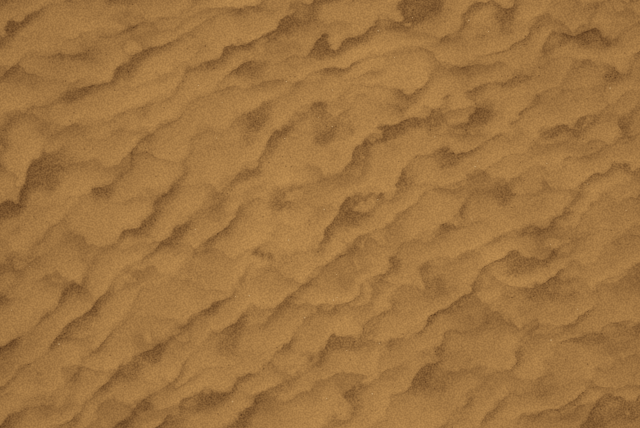
Write a Shadertoy shader that draws this texture.

```glsl
const vec3 SHADED_SAND = vec3(0.48, 0.335, 0.182);
const vec3 LIT_SAND = vec3(0.69, 0.512, 0.293);
const vec3 PALE_GRAIN = vec3(0.82, 0.69, 0.50);

vec2 hash2(vec2 cell) {
    vec3 q = fract(cell.xyx * vec3(0.1031, 0.1030, 0.0973));
    q += dot(q, q.yzx + 33.33);
    return fract((q.xx + q.yz) * q.zy);
}

mat2 rotation(float angle) {
    float c = cos(angle), s = sin(angle);
    return mat2(c, -s, s, c);
}

float cornerSlope(vec2 cell, vec2 offset) {
    float angle = 6.2832 * hash2(cell).x;
    return dot(vec2(cos(angle), sin(angle)), offset);
}

float gradientNoise(vec2 p) {
    vec2 i = floor(p), f = fract(p);
    vec2 u = f * f * f * (f * (f * 6.0 - 15.0) + 10.0);
    vec2 e = vec2(1.0, 0.0);
    float low = mix(cornerSlope(i, f), cornerSlope(i + e, f - e), u.x);
    float high = mix(cornerSlope(i + e.yx, f - e.yx), cornerSlope(i + 1.0, f - 1.0), u.x);
    return mix(low, high, u.y);
}

float fbm(vec2 p, int octaves) {
    float sum = 0.0, weight = 1.0;
    for (int i = 0; i < octaves; i++) {
        sum += weight * gradientNoise(p);
        p = rotation(0.6) * p * 2.03 + 17.3;
        weight *= 0.5;
    }
    return sum;
}

// Shading of one set of ripples: lee shadow, crest light, thin crest line
vec3 ripples(vec2 p, float angle, float period, float wobble, float seed) {
    vec2 q = rotation(angle) * p;
    vec2 s = q + seed;
    float phase = -q.y / period;
    phase += 0.9 * gradientNoise(s * vec2(1.7, 2.4));
    phase += wobble * fbm(s * vec2(7.0, 8.0), 4);
    float f = fract(phase);

    float patchiness = smoothstep(-0.30, 0.42, fbm(s * vec2(6.5, 9.0) + 31.7, 3));
    float fade = mix(0.28, 0.62, patchiness);
    float shadow = smoothstep(0.0, 0.09, f) * (1.0 - smoothstep(0.08, fade, f));
    float crest = smoothstep(0.45, 0.88, f) * (1.0 - smoothstep(0.92, 1.0, f));
    float broken = smoothstep(-0.05, 0.35, gradientNoise(s * 16.0 + 5.0));
    float line = broken * (1.0 - smoothstep(0.0, 0.06, abs(f - 0.07)));
    return vec3(shadow * mix(0.14, 1.0, patchiness), crest, line);
}

// Sparse round grains, one candidate per cell
float specks(vec2 p, float density, float share, float seed) {
    vec2 cell = floor(p * density);
    vec2 pick = hash2(cell + seed);
    vec2 center = 0.3 + 0.4 * hash2(cell + seed + 57.0);
    float radius = mix(0.10, 0.22, pick.y);
    float d = length(fract(p * density) - center);
    float edge = density / iResolution.y;
    return step(pick.x, share) * (1.0 - smoothstep(radius - edge * 0.5, radius + edge * 0.5, d));
}

void mainImage(out vec4 fragColor, in vec2 fragCoord) {
    vec2 p = (fragCoord - 0.5 * iResolution.xy) / iResolution.y;

    // Diagonal ripples, broken by a weaker crossing set
    float lowerRight = smoothstep(-0.1, 1.0, p.x - p.y);
    float angle = mix(0.70, 0.46, smoothstep(-0.5, 0.5, p.y));
    float wobble = mix(0.52, 0.85, smoothstep(-0.6, 0.4, p.x));
    vec3 mainSet = ripples(p, angle, 0.088, wobble, 4.1);
    vec3 crossSet = ripples(p, 0.12, 0.105, 0.9, 23.6);

    // Broad unevenness and corner falloff
    float tone = 0.84 + 0.20 * fbm(p * 5.0 + 9.0, 3);
    tone -= 0.34 * dot(p, p);
    tone -= mix(0.74, 0.50, lowerRight) * mainSet.x;
    tone += 0.13 * mainSet.y;
    tone -= 0.34 * crossSet.x * (1.0 - 0.6 * mainSet.x);
    tone += 0.06 * crossSet.y;
    tone -= 0.15 * mainSet.z + 0.12 * crossSet.z;

    // Fine sand, rougher inside the shadows
    vec2 g = rotation(0.55) * p;
    float grain = 0.40 * gradientNoise(g * 228.0) + 0.16 * gradientNoise(g * 113.0 + 41.0);
    tone += grain * (1.0 + 0.5 * mainSet.x);
    tone -= 0.40 * specks(p, 95.0, 0.02 + 0.12 * mainSet.x, 11.0);

    vec3 color = mix(SHADED_SAND, LIT_SAND, clamp(tone, -0.6, 1.35));
    color = mix(color, PALE_GRAIN, 0.6 * specks(g, 110.0, 0.0015, 83.0));
    fragColor = vec4(color, 1.0);
}
```
